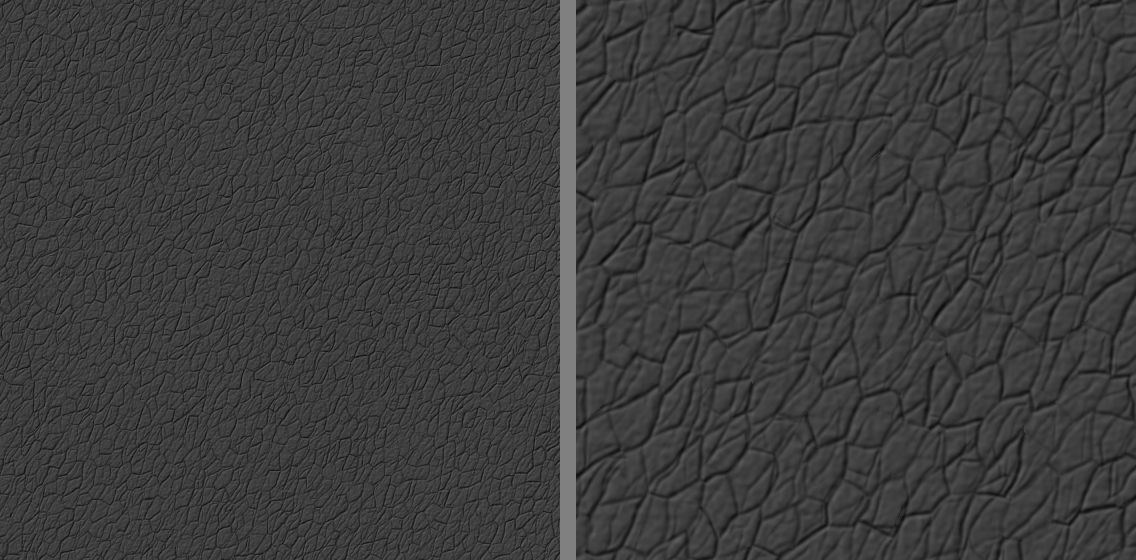
Left, the full canvas; right, a detail of the centre.
This texture is drawn by a Shadertoy shader. Its source:

```glsl
// Dark embossed leather: slanted, irregular cells bounded by fine creases.
// Two sheared Voronoi layers and a pore noise form a height field, which is
// lit from the upper left by a directional difference and darkened in creases.

#define BASE_GREY    0.254
#define RELIEF_GAIN  0.150
#define CREASE_SHADE 0.080
#define CREASE_WIDTH 0.0017
#define FINE_DEPTH   0.75
#define PORE_DEPTH   0.80
#define PORE_FREQ    280.0
#define WARP         0.0075
#define TONE_VARIATION 0.008
#define LIGHT_DIR    vec2(-0.62, 0.78)
#define LIGHT_STEP   0.0011

vec2 hash22(vec2 p) {
    vec3 q = fract(p.xyx * vec3(0.1031, 0.1030, 0.0973));
    q += dot(q, q.yzx + 33.33);
    return fract((q.xx + q.yz) * q.zy);
}

float valueNoise(vec2 p) {
    vec2 cell = floor(p);
    vec2 f = fract(p);
    f = f * f * (3.0 - 2.0 * f);
    float bottom = mix(hash22(cell).x, hash22(cell + vec2(1, 0)).x, f.x);
    float top = mix(hash22(cell + vec2(0, 1)).x, hash22(cell + vec2(1, 1)).x, f.x);
    return mix(bottom, top, f.y);
}

vec2 warpNoise(vec2 p) {
    return vec2(valueNoise(p), valueNoise(p + vec2(37.2, 91.7))) - 0.5;
}

// Maps the canvas to a lattice whose two axes have given angles and lengths.
mat2 toLattice(float angleA, float lengthA, float angleB, float lengthB) {
    vec2 angles = radians(vec2(angleA, angleB));
    vec2 axisA = lengthA * vec2(cos(angles.x), sin(angles.x));
    vec2 axisB = lengthB * vec2(cos(angles.y), sin(angles.y));
    return inverse(mat2(axisA, axisB));
}

// Narrow groove with a soft shoulder that rounds the cell.
float creaseProfile(float x) {
    return 0.8 * exp(-x * x) + 0.2 * exp(-x / 2.5);
}

// Depth of the Voronoi creases; every edge has its own strength.
float creases(vec2 p, mat2 lattice, float jitter, float width, float weakest) {
    vec2 q = lattice * p;
    vec2 home = floor(q);
    vec2 nearestCell = home;
    vec2 nearest = vec2(0.0);
    float best = 1e5;
    for (int j = -1; j <= 1; j++)
    for (int i = -1; i <= 1; i++) {
        vec2 cell = home + vec2(i, j);
        vec2 site = cell + 0.5 + jitter * (hash22(cell) - 0.5) - q;
        float d = dot(site, site);
        if (d < best) {
            best = d;
            nearest = site;
            nearestCell = cell;
        }
    }
    float depth = 0.0;
    for (int j = -2; j <= 2; j++)
    for (int i = -2; i <= 2; i++) {
        if (i == 0 && j == 0) continue;
        vec2 cell = nearestCell + vec2(i, j);
        vec2 site = cell + 0.5 + jitter * (hash22(cell) - 0.5) - q;
        vec2 normal = normalize(site - nearest);
        // Dividing by the gradient gives the distance in canvas units.
        float edge = dot(0.5 * (site + nearest), normal) / length(normal * lattice);
        float strength = mix(weakest, 1.0, hash22(cell + nearestCell + 517.0).x);
        depth = max(depth, strength * creaseProfile(max(edge, 0.0) / width));
    }
    return depth;
}

// x: surface height, y: crease depth.
vec2 leather(vec2 p, float width) {
    vec2 bent = p + WARP * warpNoise(p * 34.0 + 11.0)
                  + 0.3 * WARP * warpNoise(p * 110.0 + 53.0);
    mat2 mainLattice = toLattice(76.0, 0.030, 14.0, 0.0225);
    mat2 fineLattice = toLattice(64.0, 0.034, 18.0, 0.0165);
    float mainCrease = creases(bent + 1.3, mainLattice, 0.75, width, 0.3);
    float fineCrease = creases(bent + 2.7, fineLattice, 0.9, 0.8 * width, 0.1);
    fineCrease *= FINE_DEPTH * (0.4 + 0.8 * valueNoise(p * 45.0 + 71.0));
    float depth = max(mainCrease, fineCrease) + 0.3 * min(mainCrease, fineCrease);
    float pores = 0.6 * valueNoise(p * PORE_FREQ) + 0.4 * valueNoise(p * PORE_FREQ * 0.47 + 19.0);
    return vec2(PORE_DEPTH * pores - depth, depth);
}

void mainImage(out vec4 fragColor, in vec2 fragCoord) {
    float pixel = 1.0 / min(iResolution.x, iResolution.y);
    vec2 p = fragCoord * pixel;
    float width = max(CREASE_WIDTH, 0.8 * pixel);

    // Slopes that face the light grow brighter.
    vec2 offset = LIGHT_DIR * LIGHT_STEP;
    vec2 away = leather(p - offset, width);
    vec2 toward = leather(p + offset, width);
    float relief = away.x - toward.x;
    float shade = 0.5 * (away.y + toward.y);

    float tone = valueNoise(p * 5.0 + 3.0) - 0.5;
    float grey = BASE_GREY + RELIEF_GAIN * relief - CREASE_SHADE * shade + TONE_VARIATION * tone;
    fragColor = vec4(vec3(clamp(grey, 0.06, 0.42)), 1.0);
}
```
